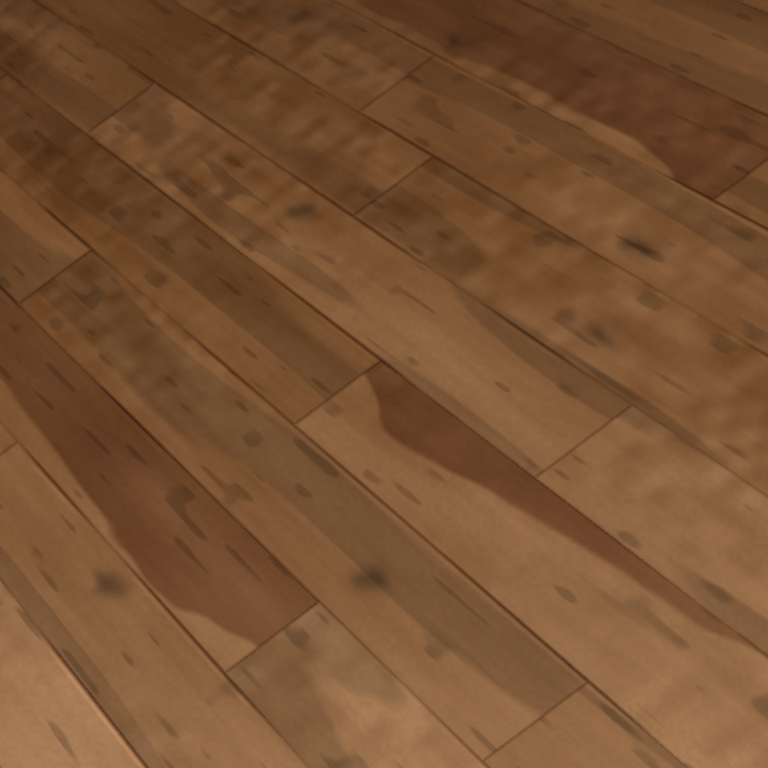
This texture is drawn by a WebGL 2 fragment shader. Its source:

```glsl
#version 300 es
precision highp float;
// Worn wooden floor: staggered planks receding in perspective, with heartwood, grain and knots.

uniform vec2 u_resolution;
out vec4 outColor;

#define VANISH vec2(-1.302, 1.911)  // where the long seams converge
#define ACROSS vec2(0.8, 0.6)       // direction of the plank ends
#define PLANK_WIDTH 0.065
#define PLANK_LENGTH 0.17
#define FIRST_SEAM 0.02
#define SEAM_WIDTH 0.0026
#define SOFTNESS 0.003
#define DEEP_WOOD vec3(0.40, 0.25, 0.13)
#define PALE_WOOD vec3(0.68, 0.51, 0.36)
#define FAR_SHADE vec3(0.40, 0.27, 0.18)
#define HEART_TINT vec3(0.77, 0.69, 0.65)
#define SEAM_TINT vec3(0.66, 0.59, 0.53)

float hash(vec2 p) {
    vec3 q = fract(vec3(p.xyx) * 0.1031);
    q += dot(q, q.yzx + 33.33);
    return fract((q.x + q.y) * q.z);
}

float noise(vec2 p) {
    vec2 i = floor(p), f = fract(p);
    f = f * f * (3.0 - 2.0 * f);
    return mix(mix(hash(i), hash(i + vec2(1, 0)), f.x),
               mix(hash(i + vec2(0, 1)), hash(i + vec2(1, 1)), f.x), f.y);
}

float fbm(vec2 p) {
    float sum = 0.0, amp = 0.5;
    for (int i = 0; i < 4; i++) {
        sum += amp * noise(p);
        p = p * 2.03 + 17.1;
        amp *= 0.5;
    }
    return sum / 0.9375;
}

// Soft line of the given half width around distance zero
float line(float dist, float halfWidth) {
    return 1.0 - smoothstep(halfWidth - SOFTNESS * 0.5, halfWidth + SOFTNESS, abs(dist));
}

// Stagger of the plank ends in a row, as a fraction of a plank
float stagger(float row) {
    float even = 1.0 - mod(row, 2.0);
    return fract(0.15 + 0.385 * row - 0.115 * even + 0.57 * step(5.5, row));
}

void main() {
    vec2 p = gl_FragCoord.xy / u_resolution;

    // Perspective floor coordinates
    vec2 ray = p - VANISH;
    float depth = dot(ray, vec2(ACROSS.y, -ACROSS.x));
    vec2 ground = vec2(dot(ray, ACROSS) / depth, -1.0 / depth);
    vec2 fiber = ground * vec2(2.2, 4.8);

    // Plank cell: x runs across, y along
    vec2 cell = (ground - vec2(FIRST_SEAM, 0.0)) / vec2(PLANK_WIDTH, PLANK_LENGTH);
    float row = floor(cell.x);
    cell.y -= stagger(row);
    vec2 id = floor(cell);
    vec2 local = cell - id;
    float seed = hash(id + 51.7);
    vec2 wood = fiber + seed * vec2(19.0, 31.0);

    // Light falls off toward the far side; each plank has its own tone
    float tone = 0.70 - 0.62 * p.y + 0.12 * (p.x - 0.5);
    tone += 0.22 * (seed - 0.5);
    tone += 0.38 * (fbm(wood * vec2(13.0, 5.0)) - 0.5);
    tone += 0.18 * (1.0 - smoothstep(0.0, 0.3, length(p)));

    // Long fibers and cross-grain figure
    float warp = 0.6 * noise(wood * vec2(9.0, 4.0));
    tone += 0.17 * (fbm(vec2(wood.x * 75.0 + warp * 3.0, wood.y * 7.0)) - 0.5);
    float figured = smoothstep(0.42, 0.75, noise(wood * vec2(7.0, 3.0) + 8.0));
    tone += 0.30 * figured * (noise(wood * vec2(32.0, 58.0)) - 0.5);
    vec3 color = mix(DEEP_WOOD, PALE_WOOD, clamp(tone, -0.08, 1.05));

    // Heartwood: some planks are nearly all dark, others carry a tapering streak
    float hasHeart = step(mod(id.x + 4.0 * id.y + 15.0, 6.0), 0.5);
    float solid = step(id.y, -3.5);
    float streakEdge = 0.82 - 0.4 * smoothstep(0.0, 0.1, local.y) + 0.95 * local.y;
    float curl = 0.9 * (noise(vec2(local.y * 6.0, id.x)) - 0.45);
    float edge = mix(streakEdge, curl, solid) + 0.14 * (noise(fiber * 22.0) - 0.5);
    float heart = hasHeart * smoothstep(-0.03, 0.04, local.x - edge);
    heart *= 0.72 + 0.45 * noise(wood * vec2(16.0, 8.0));
    color *= mix(vec3(1.0), HEART_TINT, heart);

    // Faint darker bands in the remaining planks
    float band = smoothstep(0.60, 0.68, noise(vec2(wood.x * 19.0 + warp, wood.y * 2.6)));
    color *= 1.0 - 0.13 * band * (1.0 - hasHeart);

    // Small knots and short dark mineral marks
    vec2 knotAt = vec2(0.25) + 0.5 * vec2(hash(id + 3.1), hash(id + 9.4));
    vec2 toKnot = (local - knotAt) * vec2(0.14, 0.80);
    toKnot += 0.018 * (noise(fiber * 45.0) - 0.5);
    float knot = exp(-dot(toKnot, toKnot) * 3600.0) * step(0.45, hash(id + 27.0));
    float marks = smoothstep(0.80, 0.93, noise(wood * vec2(72.0, 22.0)));
    color *= 1.0 - 0.32 * knot - 0.16 * marks;

    // Seams, with uneven darkness and a worn pale lip
    float side = (local.x - step(0.5, local.x)) * PLANK_WIDTH * depth;
    float end = (local.y - step(0.5, local.y)) * PLANK_LENGTH * depth * depth;
    float wear = smoothstep(0.2, 0.75, noise(vec2(floor(cell.x + 0.5) * 7.3, fiber.y * 9.0)));
    float seam = line(side, SEAM_WIDTH * 0.5) * mix(0.25, 1.0, wear);
    seam = max(seam, 0.55 * line(end, SEAM_WIDTH * 0.4));
    float lip = line(side + 0.006, SEAM_WIDTH * 0.5) * smoothstep(0.55, 0.9, wear);
    color *= mix(vec3(1.0), SEAM_TINT, seam);
    color *= 1.0 + 0.13 * lip * (1.0 - p.y);

    // Dim, greyer far side and fine surface mottling
    float far = smoothstep(0.65, 1.1, p.y) * (1.0 - 0.5 * p.x);
    color = mix(color, FAR_SHADE * (0.75 + 0.5 * tone), 0.4 * far);
    color *= 0.98 + 0.04 * noise(p * 190.0);
    outColor = vec4(color, 1.0);
}
```
